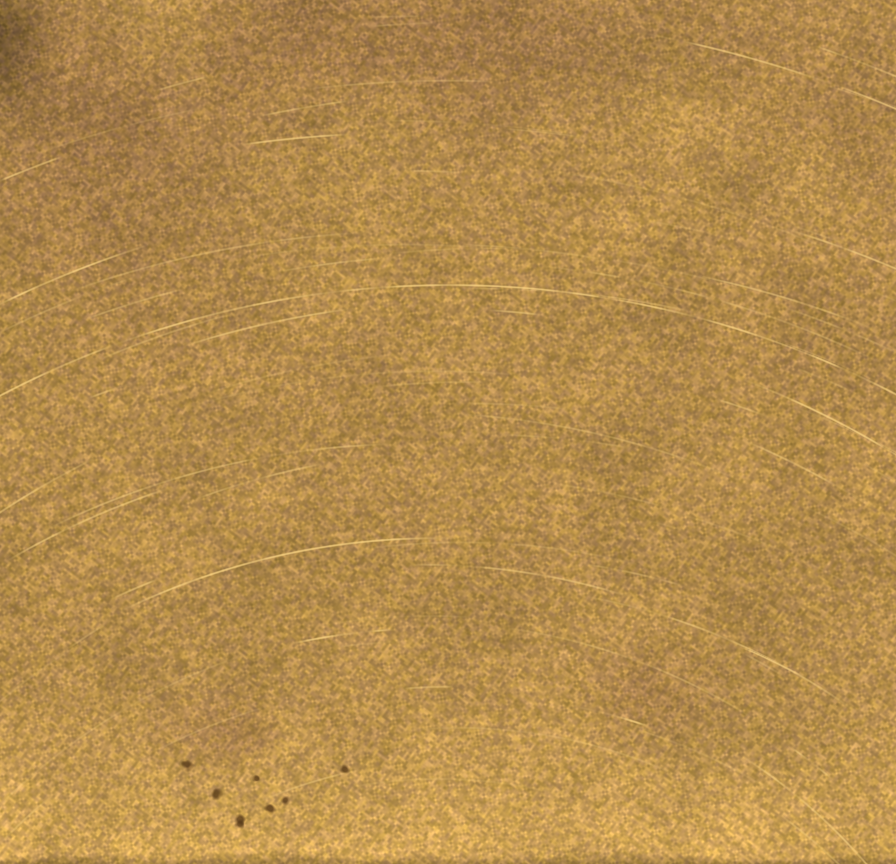
A Shadertoy shader for this texture:

```glsl
const vec3 BRASS = vec3(0.70, 0.545, 0.295);
const vec3 TARNISH = vec3(0.625, 0.47, 0.28);
const vec3 WARM_GOLD = vec3(0.83, 0.655, 0.35);
const vec3 SCRATCH_LIGHT = vec3(0.99, 0.84, 0.52);
const vec3 SPOT_DARK = vec3(0.32, 0.21, 0.09);

const vec2 ARC_CENTER = vec2(0.52, -0.45);  // shared center of the scratches
const float MAIN_ARC_RADIUS = 1.12;
const int SCRATCH_COUNT = 90;
const float SCRATCH_WIDTH = 0.0010;
const float FINE_GRAIN = 0.29;
const float COARSE_GRAIN = 0.15;
const float CHROMA_GRAIN = 0.10;
const float BRUSH_AMOUNT = 0.07;
const int SPOT_COUNT = 8;
const vec2 SPOT_CENTER = vec2(0.30, 0.085);

// Integer hash of a grid cell, 0 to 1
float hash(vec2 cell) {
    const uint MUL = 1664525u;
    uvec2 q = uvec2(ivec2(floor(cell))) * MUL + 1013904223u;
    for (int i = 0; i < 2; i++) {
        q.x += q.y * MUL;
        q.y += q.x * MUL;
        q ^= q >> 16;
    }
    return float(q.x >> 8) / 16777216.0;
}

float noise(vec2 p) {
    vec2 cell = floor(p);
    vec2 f = fract(p);
    f = f * f * (3.0 - 2.0 * f);
    float low = mix(hash(cell), hash(cell + vec2(1, 0)), f.x);
    float high = mix(hash(cell + vec2(0, 1)), hash(cell + vec2(1, 1)), f.x);
    return mix(low, high, f.y);
}

vec2 turn(vec2 p) {
    return mat2(0.8, 0.6, -0.6, 0.8) * p;
}

float fbm(vec2 p) {
    float sum = 0.0;
    float amp = 0.5;
    for (int i = 0; i < 5; i++) {
        sum += amp * noise(p);
        p = turn(p) * 2.03 + 17.0;
        amp *= 0.5;
    }
    return sum / 0.97;
}

// Soft blob that marks a stained area
float blob(vec2 p, vec2 center, vec2 size) {
    vec2 d = (p - center) / size;
    return exp(-dot(d, d));
}

// Broken arc; polar holds radius and angle from the arc center
float scratch(vec2 polar, float radius, float middle, float halfLength, float tilt, float pixel) {
    float along = polar.y * radius - middle;
    float across = abs(polar.x - radius - tilt * along);
    float line = 1.0 - smoothstep(0.0, SCRATCH_WIDTH + pixel, across);
    float ends = 1.0 - smoothstep(0.6, 1.0, abs(along) / halfLength);
    float wear = noise(vec2(along * 38.0, radius * 911.0));
    return line * ends * smoothstep(-0.1, 0.7, wear);
}

void mainImage(out vec4 fragColor, in vec2 fragCoord) {
    float pixel = 1.0 / iResolution.y;
    vec2 p = fragCoord * pixel;
    vec2 fromCenter = p - ARC_CENTER;
    vec2 polar = vec2(length(fromCenter), atan(fromCenter.x, fromCenter.y));

    // Broad tone: brown top, golden foot, cloudy stains
    float cloud = fbm(p * 5.0);
    float stain = 0.75 * blob(p, vec2(0.42, 0.95), vec2(0.42, 0.10))
        + 0.6 * blob(p, vec2(0.10, 0.80), vec2(0.16, 0.17))
        + 0.9 * blob(p, vec2(0.30, 0.15), vec2(0.14, 0.05))
        + 0.6 * blob(p, vec2(0.74, 0.19), vec2(0.08, 0.06))
        + 0.4 * blob(p, vec2(0.94, 0.82), vec2(0.12, 0.12));
    stain *= smoothstep(0.1, 0.6, cloud) * 1.15;
    vec3 color = mix(BRASS, TARNISH, clamp(stain + 0.5 * (cloud - 0.5), 0.0, 1.0));
    color = mix(color, WARM_GOLD, 0.8 * (1.0 - smoothstep(0.0, 0.26, p.y)) * (1.0 - 0.7 * stain));
    color *= 1.0 + 0.17 * (fbm(p * 14.0 + 40.0) - 0.5);

    // Dark corner and worn lower edge
    color *= 1.0 - 0.30 * blob(p, vec2(0.0, 0.95), vec2(0.05, 0.07));
    float edge = 0.006 + 0.012 * noise(vec2(p.x * 14.0, 3.0));
    color *= 1.0 - 0.20 * (1.0 - smoothstep(0.0, edge, p.y));

    // Speckled grain on turned grids, faint brushing along the arcs
    float fine = noise(turn(p) * 340.0 + 500.0) - 0.5;
    float coarse = noise(turn(turn(p)) * 170.0 + 70.0) - 0.5;
    float brush = noise(vec2(polar.y * 16.0, polar.x * 270.0)) - 0.5;
    float grain = FINE_GRAIN * fine + COARSE_GRAIN * coarse + BRUSH_AMOUNT * brush;
    color *= 1.0 + grain + 0.8 * grain * grain;
    float chroma = noise(turn(p) * 200.0 + 300.0) - 0.5;
    color += CHROMA_GRAIN * chroma * vec3(0.1, -0.04, 0.8);

    // Long main scratch, then scattered shorter ones
    float light = 0.7 * scratch(polar, MAIN_ARC_RADIUS, 0.0, 0.85, 0.0, pixel);
    for (int i = 0; i < SCRATCH_COUNT; i++) {
        float id = float(i);
        float radius = mix(0.54, 1.46, hash(vec2(id, 1)));
        float middle = mix(-0.6, 0.6, hash(vec2(id, 2)));
        float halfLength = mix(0.03, 0.24, pow(hash(vec2(id, 3)), 2.0));
        float tilt = 0.10 * (hash(vec2(id, 4)) - 0.5);
        float strength = mix(0.15, 0.75, pow(hash(vec2(id, 5)), 2.0));
        light = max(light, strength * scratch(polar, radius, middle, halfLength, tilt, pixel));
    }
    color = mix(color, SCRATCH_LIGHT, light);

    // Small corroded spots
    for (int i = 0; i < SPOT_COUNT; i++) {
        float id = float(i);
        vec2 offset = vec2(hash(vec2(id, 11)), hash(vec2(id, 12))) - 0.5;
        float size = mix(0.003, 0.008, hash(vec2(id, 13)));
        float reach = length(p - SPOT_CENTER - offset * vec2(0.20, 0.09)) + 0.004 * coarse;
        color = mix(color, SPOT_DARK, 0.75 * (1.0 - smoothstep(0.4 * size, size + pixel, reach)));
    }

    fragColor = vec4(clamp(color, 0.0, 1.0), 1.0);
}
```
